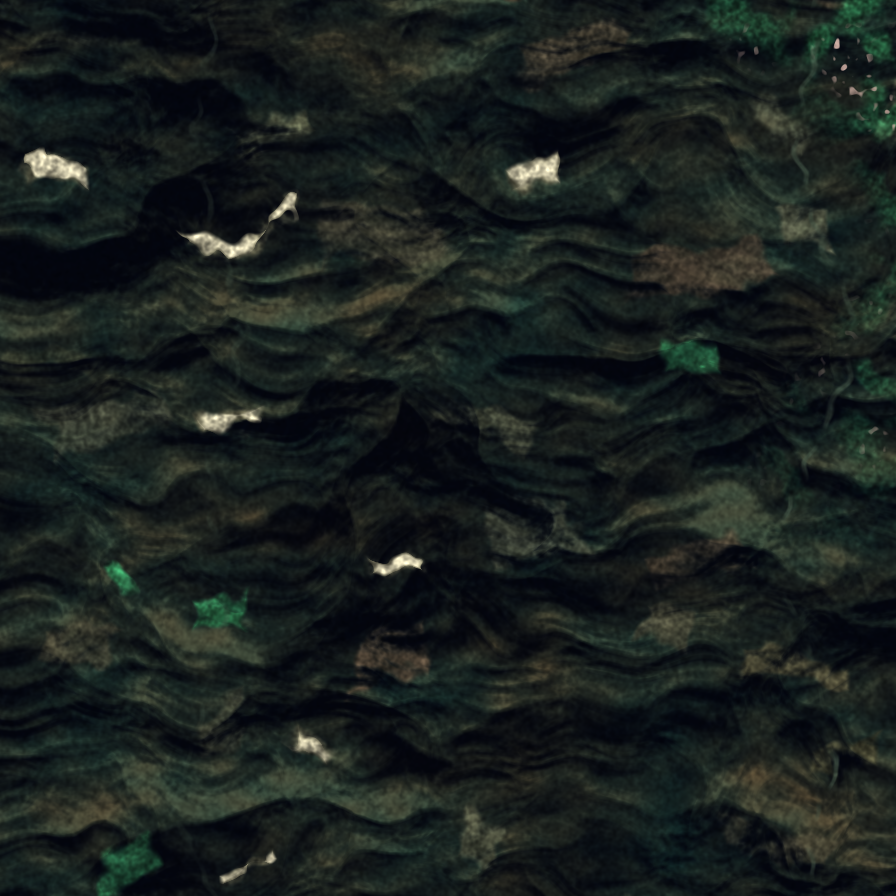
A three.js fragment shader for this texture:

```glsl
// Satellite view of dark wooded hills with shaded valleys, clearings and meadows.
#define RIDGE_SCALE vec2(4.0, 7.4)
#define RELIEF 0.40
#define BASE_LIGHT 0.61
#define GRAIN 0.36
#define FIELD_GRID vec2(6.0, 9.0)
#define FIELD_SHARE 0.62
#define EDGE 0.005
#define SHADOW vec3(0.012, 0.020, 0.052)
#define FOREST vec3(0.110, 0.145, 0.128)
#define SLOPE vec3(0.25, 0.29, 0.225)
#define MEADOW vec3(0.17, 0.44, 0.28)
#define PALE vec3(0.80, 0.77, 0.65)

varying vec2 vUv;

vec2 hash2(vec2 p) {
  p = vec2(dot(p, vec2(127.1, 311.7)), dot(p, vec2(269.5, 183.3)));
  return fract(sin(p) * 43758.545);
}

// Gradient noise, about -0.7 to 0.7
float noise(vec2 p) {
  vec2 i = floor(p), f = fract(p);
  vec2 u = f * f * f * (f * (f * 6.0 - 15.0) + 10.0);
  vec2 x = vec2(1.0, 0.0), y = vec2(0.0, 1.0);
  float a = dot(hash2(i) * 2.0 - 1.0, f);
  float b = dot(hash2(i + x) * 2.0 - 1.0, f - x);
  float c = dot(hash2(i + y) * 2.0 - 1.0, f - y);
  float d = dot(hash2(i + 1.0) * 2.0 - 1.0, f - 1.0);
  return mix(mix(a, b, u.x), mix(c, d, u.x), u.y);
}

vec2 warp(vec2 p) {
  return vec2(noise(p), noise(p + 17.3));
}

// Billowed hills with creased valleys
float height(vec2 p) {
  float sum = 0.0, amp = 1.0;
  for (int i = 0; i < 5; i++) {
    sum += amp * abs(noise(p));
    p = mat2(1.85, 0.8, -0.8, 1.85) * p + 5.7;
    amp *= 0.40;
  }
  return sum;
}

float boxDistance(vec2 p, vec2 halfSize) {
  vec2 d = abs(p) - halfSize;
  return length(max(d, 0.0)) + min(max(d.x, d.y), 0.0);
}

// Scattered clearings: colour in rgb, coverage in a
vec4 fields(vec2 p) {
  vec4 result = vec4(0.0);
  vec2 cell = floor(p * FIELD_GRID);
  float spots = 0.018 * noise(p * 38.0);
  for (int j = -1; j <= 1; j++) {
    for (int i = -1; i <= 1; i++) {
      vec2 id = cell + vec2(float(i), float(j));
      vec2 place = hash2(id + 3.1), size = hash2(id + 41.7), kind = hash2(id + 83.9);
      if (kind.x > FIELD_SHARE) continue;
      vec2 halfSize = mix(vec2(0.018, 0.009), vec2(0.075, 0.030), size);
      float tilt = (place.x - 0.5) * 0.9;
      vec2 q = p - (id + 0.2 + 0.6 * place) / FIELD_GRID;
      q = mat2(cos(tilt), -sin(tilt), sin(tilt), cos(tilt)) * q;

      // Olive, brown or sage ground, some of it thinly covered
      vec3 tint = mix(vec3(0.24, 0.25, 0.17), vec3(0.33, 0.25, 0.20), size.y);
      tint = mix(tint, vec3(0.35, 0.37, 0.29), place.y * place.y);
      float strength = mix(0.35, 1.0, fract(kind.x * 37.0));
      if (kind.y > 0.84) {
        halfSize *= vec2(0.8, 0.5);
        float core = boxDistance(q, halfSize) + spots;
        tint = mix(vec3(0.36, 0.35, 0.27), PALE, smoothstep(0.001, -0.007, core));
        strength = 1.0;
      } else if (kind.y > 0.74) {
        tint = MEADOW;
        halfSize *= vec2(0.6, 0.9);
        strength = 1.0;
      }
      float cover = smoothstep(EDGE, -EDGE, boxDistance(q, halfSize)) * strength;
      result.rgb = mix(result.rgb, tint, cover / max(cover + result.a * (1.0 - cover), 0.001));
      result.a = mix(result.a, 1.0, cover);
    }
  }
  return result;
}

void main() {
  vec2 uv = vUv;
  vec2 turned = mat2(0.85, 0.53, -0.53, 0.85) * uv;
  float fine = noise(turned * 120.0) + 0.6 * noise(turned * 210.0 + 8.0);
  float patchy = noise(uv * vec2(22.0, 34.0));

  // Hillside light from the slope along the vertical
  vec2 p = uv * RIDGE_SCALE + 0.6 * warp(uv * 4.5) + 0.25 * warp(uv * 13.0) + 2.4;
  vec2 e = vec2(0.0, 0.025);
  float slope = (height(p + e) - height(p - e)) / (2.0 * e.y);
  float light = BASE_LIGHT + RELIEF * slope + 0.85 * noise(uv * vec2(3.0, 5.0) + 9.0);
  light += 0.35 * patchy + 0.10 * fine;

  // Forest, drifting between green and brown
  vec3 color = mix(SHADOW, FOREST, smoothstep(0.0, 1.0, light));
  color = mix(color, SLOPE, smoothstep(0.8, 1.5, light));
  float hue = noise(uv * vec2(6.0, 11.0) + 31.0) + 0.6 * patchy;
  color *= 1.0 + hue * vec3(0.55, 0.0, -0.15);

  // Clearings with ragged edges, dimmed in the shade
  vec2 ragged = uv + 0.06 * warp(uv * 8.0) + 0.018 * warp(uv * 40.0);
  vec4 field = fields(ragged);
  float mottle = noise(uv * vec2(40.0, 60.0) + 2.0);
  vec3 soil = field.rgb * (1.0 + 0.6 * patchy + 0.6 * mottle + 0.3 * fine);
  float bright = max(field.r, field.g);
  float sunlit = max(smoothstep(0.1, 0.9, light), smoothstep(0.36, 0.5, bright));
  color = mix(color, soil, field.a * sunlit * 0.95);

  // Settled valley at the right: meadows and pale roofs
  float valley = smoothstep(0.86, 0.98, uv.x + 0.25 * noise(uv * 3.5)) * smoothstep(0.35, 0.7, uv.y);
  float grass = smoothstep(-0.05, 0.22, noise(ragged * 19.0 + 4.0));
  color = mix(color, MEADOW * (0.8 + 0.6 * fine + 0.5 * mottle), valley * grass * 0.85);
  float roofs = smoothstep(0.18, 0.36, noise(turned * 95.0)) * smoothstep(0.05, 0.25, noise(uv * 11.0 + 6.0));
  color = mix(color, vec3(0.76, 0.64, 0.60), valley * roofs);

  // Faint winding tracks down the valleys
  for (int i = 0; i < 2; i++) {
    float k = float(i);
    float center = 0.24 + 0.67 * k + 0.12 * noise(vec2(uv.y * 4.0, 3.0 + k * 8.0));
    float track = smoothstep(0.005, 0.001, abs(uv.x - center + 0.02 * patchy));
    float broken = smoothstep(-0.1, 0.3, noise(uv * 24.0 + k));
    color = mix(color, vec3(0.27, 0.34, 0.28), track * broken * (0.25 + 0.35 * k));
  }

  color *= 1.0 + GRAIN * fine;
  gl_FragColor = vec4(clamp(color, 0.0, 1.0), 1.0);
}
```
